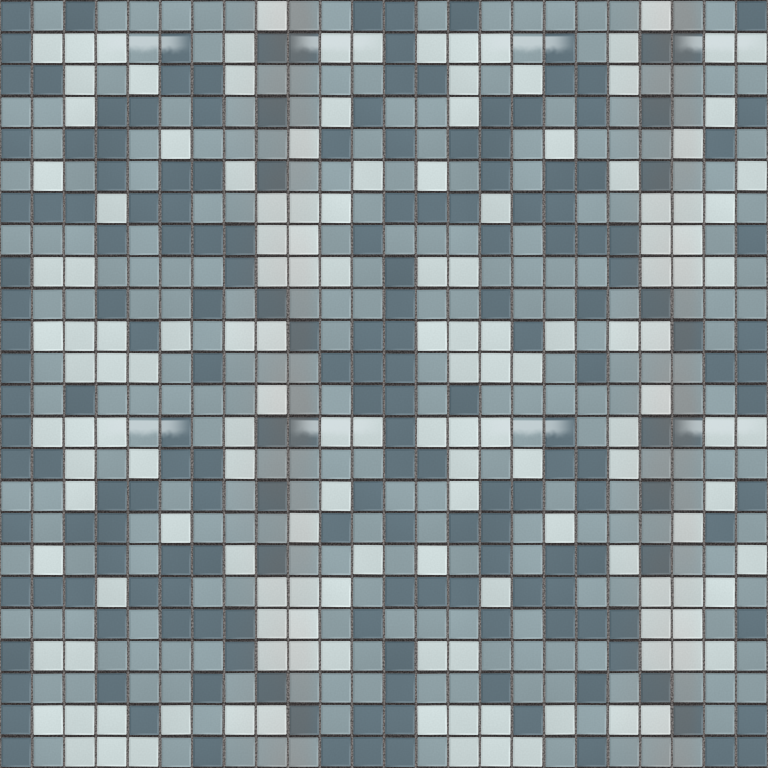
Give the GLSL for this pattern, as a three.js fragment shader.

```glsl
varying vec2 vUv;

#define SHEETS 2.0
#define TILES 12.0
#define HALF_TILE 0.46
#define CORNER 0.035
#define SOFT 0.022
#define JITTER 0.022
#define DARK vec3(0.38, 0.45, 0.485)
#define MID vec3(0.56, 0.63, 0.65)
#define LIGHT vec3(0.79, 0.84, 0.84)
#define GROUT vec3(0.42, 0.405, 0.40)
#define SHADOW vec3(0.19, 0.175, 0.175)

vec2 hash2(vec2 c) {
  vec3 q = fract(c.xyx * vec3(0.1031, 0.1030, 0.0973));
  q += dot(q, q.yzx + 33.33);
  return fract((q.xx + q.yz) * q.zy);
}

float cornerSlope(vec2 cell, vec2 offset, float period) {
  vec2 gradient = hash2(mod(cell + offset, period) + 7.0) * 2.0 - 1.0;
  return dot(gradient, -offset);
}

// Gradient noise that wraps after a whole number of cells
float wrapNoise(vec2 p, float period) {
  vec2 i = floor(p);
  vec2 f = p - i;
  vec2 u = f * f * f * (f * (f * 6.0 - 15.0) + 10.0);
  vec2 x = vec2(1.0, 0.0);
  float a = cornerSlope(i, x.yy, period) + dot(hash2(mod(i, period) + 7.0) * 2.0 - 1.0, f);
  float b = dot(hash2(mod(i + x.xy, period) + 7.0) * 2.0 - 1.0, f - x.xy);
  float c = dot(hash2(mod(i + x.yx, period) + 7.0) * 2.0 - 1.0, f - x.yx);
  float d = dot(hash2(mod(i + x.xx, period) + 7.0) * 2.0 - 1.0, f - x.xx);
  return mix(mix(a, b, u.x), mix(c, d, u.x), u.y);
}

float roundedBox(vec2 p, float halfSize, float radius) {
  vec2 q = abs(p) - halfSize + radius;
  return length(max(q, 0.0)) + min(max(q.x, q.y), 0.0) - radius;
}

// One of three glazes, with a slight shift in tone
vec3 glazeColor(vec2 cell) {
  vec2 h = hash2(cell + 41.0);
  float pick = cell.x < 0.5 ? h.x * 0.6 : h.x;
  vec3 glaze = pick < 0.34 ? DARK : (pick < 0.76 ? MID : LIGHT);
  return glaze * (0.97 + 0.06 * h.y);
}

void main() {
  vec2 sheet = fract(vUv * SHEETS);
  vec2 grid = sheet * TILES;
  vec2 cell = floor(grid);
  vec2 local = grid - cell - 0.5;

  // Hand-set tiles: small shift and tilt
  vec2 shift = (hash2(cell + 90.0) - 0.5) * JITTER;
  float tilt = (hash2(cell + 150.0).x - 0.5) * JITTER;
  vec2 p = local - shift;
  p += tilt * vec2(-p.y, p.x);
  float edge = roundedBox(p, HALF_TILE, CORNER);

  float grain = wrapNoise(grid * 16.0, TILES * 16.0);
  float cloud = wrapNoise(sheet * 6.0, 6.0);

  // Rough grout, deepest along the horizontal joints
  float level = smoothstep(0.43, 0.46, abs(local.y))
              * (1.0 - smoothstep(0.44, 0.48, abs(local.x)));
  vec3 grout = mix(GROUT, SHADOW, 0.8 * level) * (1.0 + 0.6 * grain);

  // Glaze with a soft slope and bevelled rim
  vec3 glaze = glazeColor(cell);
  glaze *= 1.0 + 0.03 * p.y + 0.025 * grain + 0.04 * cloud;
  float rim = smoothstep(-0.075, -0.035, edge);
  float facing = smoothstep(-0.2, 0.5, p.x - p.y);
  glaze += rim * mix(-0.05, 0.07, facing);

  // Dull warm reflection down one side of each sheet
  float dull = smoothstep(0.54, 0.76, sheet.x) * (1.0 - smoothstep(0.79, 0.85, sheet.x));
  dull *= clamp(0.6 + 0.9 * cloud, 0.0, 1.0);
  float gray = dot(glaze, vec3(0.3, 0.5, 0.2));
  glaze = mix(glaze, vec3(gray) * vec3(0.93, 0.92, 0.91), 0.6 * dull);

  // Wavy window gloss across one row of each sheet
  float glossRow = 1.0 - step(0.5, abs(cell.y - (TILES - 2.0)));
  float glossColumns = smoothstep(-0.1, 0.8, cos(6.28318 * (grid.x - 4.5) / 6.0));
  float wave = 0.12 * wrapNoise(vec2(grid.x * 3.0, cell.y), TILES * 3.0)
             + 0.05 * wrapNoise(grid * 8.0, TILES * 8.0);
  float gloss = smoothstep(-0.2, 0.12, p.y + wave) * (1.0 - smoothstep(0.34, 0.4, p.y));
  glaze = mix(glaze, vec3(0.84, 0.88, 0.89), 0.7 * gloss * glossRow * glossColumns);

  float tile = 1.0 - smoothstep(-SOFT, SOFT, edge);
  gl_FragColor = vec4(mix(grout, glaze, tile), 1.0);
}
```
